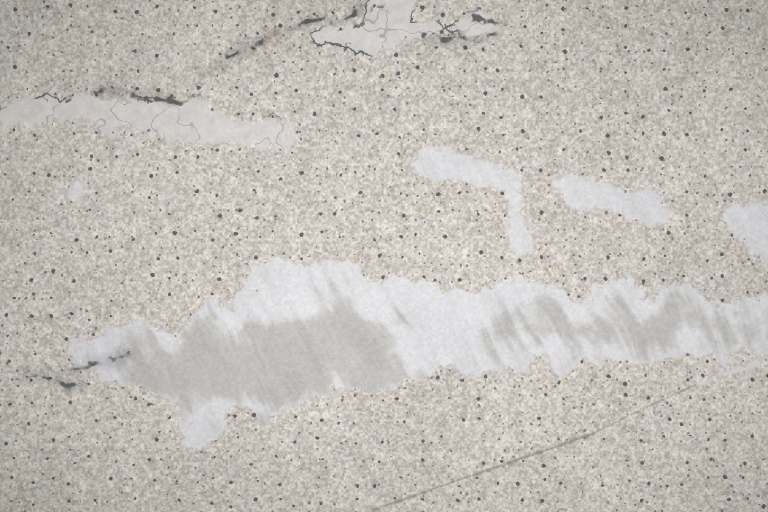
A Shadertoy shader for this texture:

```glsl
// Weathered pitted concrete with pale plaster repairs, cracks and a long scratch.

float hash(vec2 p) {
    vec3 q = fract(p.xyx * vec3(0.1031, 0.1030, 0.0973));
    q += dot(q, q.yzx + 33.33);
    return fract((q.x + q.y) * q.z);
}

float noise(vec2 p) {
    vec2 i = floor(p), f = fract(p);
    f = f * f * (3.0 - 2.0 * f);
    return mix(mix(hash(i), hash(i + vec2(1, 0)), f.x),
               mix(hash(i + vec2(0, 1)), hash(i + vec2(1, 1)), f.x), f.y);
}

float fbm(vec2 p) {
    float sum = 0.0, amp = 0.53;
    for (int i = 0; i < 4; i++) {
        sum += amp * noise(p);
        p = mat2(1.6, 1.2, -1.2, 1.6) * p + 7.3;
        amp *= 0.5;
    }
    return sum;
}

// Distance to a stroke whose ends are (x, y, radius)
float stroke(vec2 p, vec3 a, vec3 b) {
    vec2 ab = b.xy - a.xy;
    float t = clamp(dot(p - a.xy, ab) / dot(ab, ab), 0.0, 1.0);
    return length(p - a.xy - ab * t) - mix(a.z, b.z, t);
}

float cover(float d, float soft) { return 1.0 - smoothstep(-soft, soft, d); }

// One jittered hole per cell, kept with the given chance
float pits(vec2 p, float freq, float chance, float radius, float soft) {
    vec2 cell = floor(p * freq);
    vec2 centre = cell + 0.25 + 0.5 * vec2(hash(cell + 3.7), hash(cell + 91.3));
    float size = radius * mix(0.55, 1.3, hash(cell + 47.1));
    float d = length(p - centre / freq) - size;
    return step(hash(cell + 18.9), chance) * cover(d, soft);
}

float largeRepair(vec2 p) {
    float d = stroke(p, vec3(0.41, 0.28, 0.10), vec3(0.59, 0.35, 0.14));
    d = min(d, stroke(p, vec3(0.59, 0.35, 0.14), vec3(0.95, 0.365, 0.075)));
    d = min(d, stroke(p, vec3(0.95, 0.37, 0.08), vec3(1.52, 0.36, 0.055)));
    d = min(d, stroke(p, vec3(0.18, 0.30, 0.018), vec3(0.34, 0.31, 0.05)));
    return min(d, stroke(p, vec3(0.38, 0.14, 0.015), vec3(0.42, 0.25, 0.08)));
}

float smallRepairs(vec2 p) {
    float d = stroke(p, vec3(0.84, 0.69, 0.022), vec3(1.00, 0.64, 0.013));
    d = min(d, stroke(p, vec3(1.00, 0.64, 0.015), vec3(1.02, 0.53, 0.025)));
    d = min(d, stroke(p, vec3(1.11, 0.635, 0.026), vec3(1.30, 0.58, 0.014)));
    d = min(d, stroke(p, vec3(1.44, 0.57, 0.035), vec3(1.52, 0.54, 0.06)));
    return min(d, stroke(p, vec3(0.15, 0.62, 0.008), vec3(0.15, 0.64, 0.010)));
}

float crackedRepairs(vec2 p) {
    float d = stroke(p, vec3(0.03, 0.78, 0.025), vec3(0.15, 0.785, 0.035));
    d = min(d, stroke(p, vec3(0.15, 0.785, 0.03), vec3(0.38, 0.763, 0.036)));
    d = min(d, stroke(p, vec3(0.38, 0.76, 0.022), vec3(0.54, 0.735, 0.024)));
    d = min(d, stroke(p, vec3(0.62, 0.925, 0.018), vec3(0.94, 0.95, 0.018)));
    return min(d, stroke(p, vec3(0.78, 1.01, 0.045), vec3(0.77, 0.94, 0.025)));
}

float crackLines(vec2 p) {
    float d = stroke(p, vec3(0.40, 0.85, 0.001), vec3(0.52, 0.93, 0.003));
    d = min(d, stroke(p, vec3(0.52, 0.93, 0.001), vec3(0.63, 0.96, 0.003)));
    d = min(d, stroke(p, vec3(0.65, 0.955, 0.005), vec3(0.75, 1.00, 0.009)));
    d = min(d, stroke(p, vec3(0.83, 0.932, 0.005), vec3(0.96, 0.932, 0.003)));
    d = min(d, stroke(p, vec3(0.93, 0.967, 0.006), vec3(0.98, 0.952, 0.001)));
    d = min(d, stroke(p, vec3(0.05, 0.262, 0.001), vec3(0.15, 0.25, 0.009)));
    d = min(d, stroke(p, vec3(0.10, 0.275, 0.001), vec3(0.24, 0.31, 0.002)));
    return min(d, stroke(p, vec3(0.19, 0.82, 0.003), vec3(0.36, 0.80, 0.006)));
}

void mainImage(out vec4 fragColor, in vec2 fragCoord) {
    vec2 p = fragCoord / iResolution.y;
    float pixel = 1.0 / iResolution.y;
    float cloud = fbm(p * 5.0), ragged = fbm(p * 15.0 + 4.0), fine = fbm(p * 75.0);
    float grain = 0.6 * noise(p * 190.0) + 0.55 * noise(p * 330.0 + 20.0) - 0.575;

    // Sandy ground with warm grains and dark holes
    vec3 color = vec3(0.805, 0.785, 0.758) + 0.07 * (cloud - 0.5);
    color += 0.25 * grain + 0.10 * (fine - 0.5);
    color -= vec3(0.0, 0.018, 0.04) * smoothstep(0.65, 0.9, noise(p * 120.0 + 9.0));
    vec2 rough = p + 0.0025 * (vec2(noise(p * 230.0), noise(p * 230.0 + 50.0)) - 0.5);
    float holes = pits(rough, 25.0, 0.65, 0.0032, pixel * 0.7);
    holes = max(holes, 0.75 * pits(rough + 0.37, 58.0, 0.38, 0.0018, pixel * 0.7));

    // Repairs with ragged, worn borders
    float wear = 0.10 * (ragged - 0.5) + 0.045 * (fine - 0.5) + 0.008 * grain;
    float large = largeRepair(p) + wear;
    float cracked = crackedRepairs(p) + 0.7 * wear;
    float plaster = cover(min(large, smallRepairs(p) + 0.7 * wear), 0.006);
    float chalk = cover(cracked, 0.004);

    // Trowel streaks and thin grey areas in the plaster
    vec2 along = normalize(vec2(0.45, -0.89));
    vec2 swept = p + 0.05 * cloud;
    vec2 combed = vec2(dot(swept, vec2(-along.y, along.x)) * 75.0, dot(swept, along) * 7.0);
    float streak = fbm(combed) - 0.5;
    float bare = stroke(p, vec3(0.36, 0.27, 0.065), vec3(0.66, 0.33, 0.10));
    bare = min(bare, stroke(p, vec3(0.66, 0.29, 0.06), vec3(0.82, 0.26, 0.02)));
    bare = min(bare, stroke(p, vec3(0.98, 0.35, 0.015), vec3(1.47, 0.365, 0.036)));
    bare = cover(bare + 0.16 * (ragged - 0.5) + 0.08 * streak, 0.03);
    vec3 plasterColor = mix(vec3(0.865, 0.862, 0.872), vec3(0.765, 0.758, 0.742), bare);
    plasterColor += 0.07 * streak + 0.05 * (ragged - 0.5) + 0.06 * grain;
    color = mix(color, plasterColor, plaster * 0.95);
    color = mix(color, vec3(0.855, 0.84, 0.83) + 0.08 * (fine - 0.5) + 0.05 * grain, chalk);
    color = mix(color, vec3(0.34, 0.335, 0.33), holes * 0.85 * (1.0 - max(plaster, chalk)));

    // Broken cracks, crumbling upper rims and hairlines
    vec2 bent = p + 0.035 * (vec2(ragged, fbm(p * 15.0 + 40.0)) - 0.5);
    float gap = crackLines(bent) + 0.018 * (fine - 0.45);
    float crack = cover(gap, 0.003) * smoothstep(0.28, 0.5, noise(p * 38.0));
    float rim = cover(abs(cracked - 0.003) - 0.003, 0.003);
    rim *= smoothstep(0.5, 0.7, noise(p * 24.0 + 6.0)) * smoothstep(0.76, 0.79, p.y);
    float hairline = cover(abs(fbm(p * 11.0 + 13.0) - 0.5) - 0.004, 0.012) * chalk * 0.4;
    color *= 1.0 - 0.13 * cover(gap - 0.008, 0.014) * (1.0 - chalk);
    color = mix(color, vec3(0.32, 0.335, 0.34), max(max(crack, rim) * 0.82, hairline));

    // Long scratch, fading from dark to chalky
    float bow = 0.006 * (ragged - 0.5);
    float scratch = stroke(p + bow, vec3(0.73, 0.005, 0.002), vec3(1.15, 0.15, 0.002));
    scratch = min(scratch, stroke(p + bow, vec3(1.15, 0.15, 0.001), vec3(1.36, 0.25, 0.001)));
    color = mix(color, vec3(0.52, 0.51, 0.49), 0.65 * cover(scratch + 0.006 * (fine - 0.5), 0.003));
    float chalkEnd = stroke(p, vec3(1.36, 0.25, 0.003), vec3(1.48, 0.29, 0.007));
    color = mix(color, vec3(0.86, 0.855, 0.86), cover(chalkEnd + 0.3 * wear, 0.004));

    // Darkening towards the corners
    vec2 off = (fragCoord / iResolution.xy - vec2(0.54, 0.48)) * vec2(1.0, 0.85);
    color *= 1.025 - 0.46 * dot(off, off);
    fragColor = vec4(clamp(color, 0.0, 1.0), 1.0);
}
```
